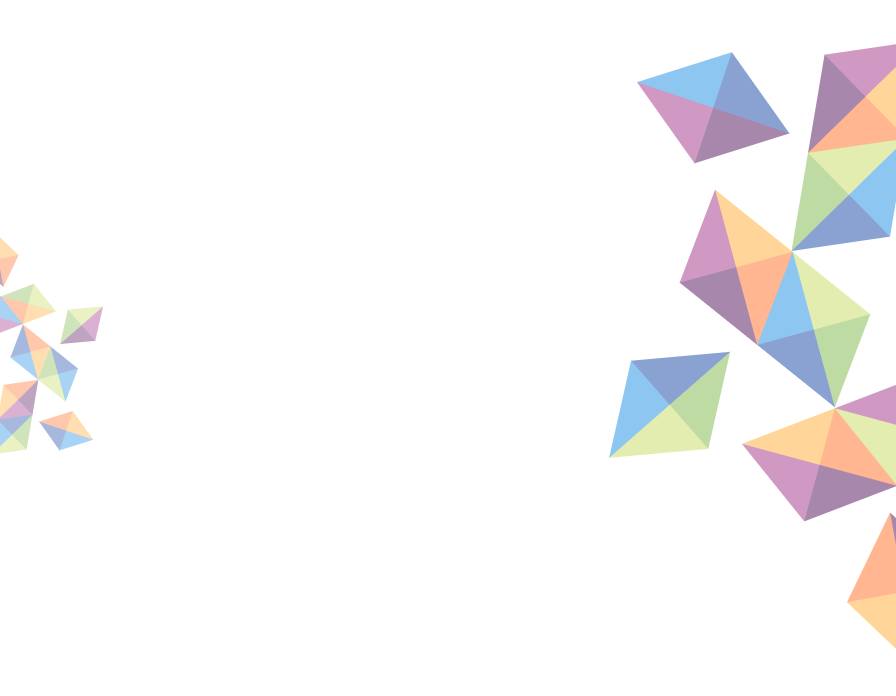
This background is drawn by a WebGL 1 fragment shader. Its source:

```glsl
precision highp float;
// Pastel four-facet rhombi scattered on white: a large cluster right, a small pale one left.
uniform vec2 u_resolution;

// Palette families
const float BLUE = 0.0, PURPLE = 1.0, ORANGE = 2.0, GREEN = 3.0;

const vec2 HALF_DIAGONALS = vec2(0.0898, 0.0654);

// Light or dark shade of a family, dark in 0..1
vec3 shade(float family, float dark) {
  if (family < 0.5) return mix(vec3(0.55, 0.775, 0.945), vec3(0.54, 0.635, 0.825), dark);
  if (family < 1.5) return mix(vec3(0.81, 0.60, 0.77), vec3(0.66, 0.53, 0.68), dark);
  if (family < 2.5) return mix(vec3(1.0, 0.835, 0.60), vec3(1.0, 0.715, 0.57), dark);
  return mix(vec3(0.89, 0.93, 0.69), vec3(0.75, 0.86, 0.645), dark);
}

// Smooth step across a border at zero, one pixel wide
float edge(float dist, float pixel) {
  return clamp(dist / pixel + 0.5, 0.0, 1.0);
}

// Ink (white minus colour) of one rhombus; families.x lies above its long axis
vec3 rhombus(vec2 p, float angle, vec2 families, float pixel) {
  float c = cos(angle), s = sin(angle);
  vec2 q = vec2(c * p.x + s * p.y, c * p.y - s * p.x);
  vec2 n = abs(q) / HALF_DIAGONALS;
  float inradius = HALF_DIAGONALS.x * HALF_DIAGONALS.y / length(HALF_DIAGONALS);
  float dark = edge(q.x, pixel);
  vec3 colour = mix(shade(families.y, dark), shade(families.x, dark), edge(q.y, pixel));
  return (1.0 - colour) * edge((1.0 - n.x - n.y) * inradius, pixel);
}

// Two rhombi touching at a corner, shifted by one side length
vec3 twins(vec2 p, float angle, vec2 first, vec2 second, float pixel) {
  float c = cos(angle), s = sin(angle);
  vec2 side = HALF_DIAGONALS.x * vec2(c, s) + HALF_DIAGONALS.y * vec2(-s, c);
  return rhombus(p, angle, first, pixel) + rhombus(p - side, angle, second, pixel);
}

// Whole cluster; recolour selects the second set of families
vec3 cluster(vec2 p, float recolour, float pixel) {
  vec2 warm = vec2(ORANGE, PURPLE), cool = vec2(BLUE, GREEN);

  // Single rhombi
  vec3 ink = rhombus(p - vec2(0.796, 0.6565), -0.324,
                     vec2(BLUE, mix(PURPLE, ORANGE, recolour)), pixel);
  ink += rhombus(p - vec2(0.7474, 0.325), 0.719,
                 vec2(mix(BLUE, PURPLE, recolour), GREEN), pixel);
  ink += rhombus(p - vec2(1.0096, 0.1164), 1.752, warm, pixel);

  // Touching pairs
  ink += twins(p - vec2(0.966, 0.669), -2.367,
               mix(warm, cool, recolour), mix(cool, warm, recolour), pixel);
  ink += twins(p - vec2(0.8216, 0.4785), -1.306,
               mix(warm, vec2(GREEN, BLUE), recolour),
               mix(vec2(GREEN, BLUE), vec2(BLUE, ORANGE), recolour), pixel);
  ink += twins(p - vec2(0.9147, 0.258), -0.264,
               vec2(ORANGE, mix(PURPLE, GREEN, recolour)),
               vec2(PURPLE, mix(GREEN, BLUE, recolour)), pixel);
  return ink;
}

void main() {
  // Position in canvas widths
  float pixel = 1.0 / u_resolution.x;
  vec2 p = gl_FragCoord.xy * pixel;

  // The small cluster is the large one turned half round and shrunk
  float scale = 0.355;
  vec2 turned = (vec2(0.3564, 0.5292) - p) / scale;

  vec3 ink = cluster(p, 0.0, pixel) + 0.76 * cluster(turned, 1.0, pixel / scale);
  gl_FragColor = vec4(1.0 - ink, 1.0);
}
```
